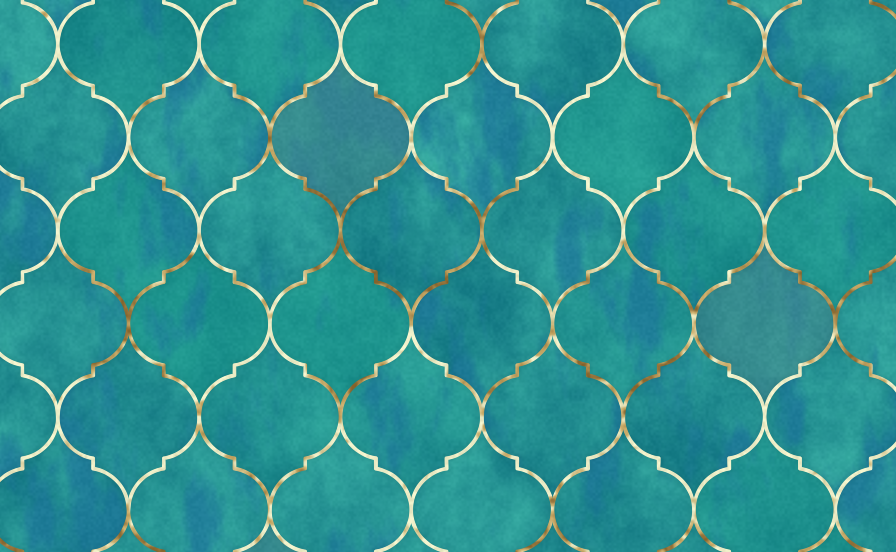
Write a WebGL 1 fragment shader that draws this pattern.

```glsl
precision highp float;
// Gilded quatrefoil lattice over watercolour teal tiles.

uniform vec2 u_resolution;

// Lengths are fractions of the canvas height.
const vec2 PERIOD = vec2(0.2561, 0.3376);   // width and height of one tile
const vec2 ORIGIN = vec2(0.3608, 0.0760);   // centre of one tile
const float LOBE_RADIUS = 0.0760;           // round side lobes
const float LINE_HALF = 0.0034;
const float LINE_WOBBLE = 0.0007;

const vec3 TEAL_DEEP = vec3(0.08, 0.48, 0.52);
const vec3 TEAL_LIGHT = vec3(0.22, 0.68, 0.64);
const vec3 BLUE_WASH = vec3(0.11, 0.46, 0.60);
const vec3 GREEN_WASH = vec3(0.09, 0.59, 0.54);
const vec3 SLATE_WASH = vec3(0.27, 0.53, 0.55);
const vec3 CREAM = vec3(0.93, 0.93, 0.78);
const vec3 GOLD = vec3(0.78, 0.66, 0.40);
const vec3 BRONZE = vec3(0.56, 0.43, 0.21);

float hash(vec2 p) {
  vec3 q = fract(vec3(p.xyx) * 0.1031);
  q += dot(q, q.yzx + 33.33);
  return fract((q.x + q.y) * q.z);
}

float noise(vec2 p) {
  vec2 i = floor(p);
  vec2 f = fract(p);
  f = f * f * (3.0 - 2.0 * f);
  float low = mix(hash(i), hash(i + vec2(1.0, 0.0)), f.x);
  float high = mix(hash(i + vec2(0.0, 1.0)), hash(i + 1.0), f.x);
  return mix(low, high, f.y);
}

float fbm(vec2 p) {
  float sum = 0.0;
  float gain = 0.5;
  for (int i = 0; i < 5; i++) {
    sum += gain * noise(p);
    p = mat2(1.6, 1.2, -1.2, 1.6) * p + 7.3;
    gain *= 0.5;
  }
  return sum / 0.97;
}

// Returns the distance to the lattice line (x) and the tile id (yz).
vec3 lattice(vec2 p) {
  vec2 cell = floor(p / PERIOD + 0.5);
  vec2 local = p - cell * PERIOD;

  // The outline is point symmetric about the middle of each quadrant.
  vec2 c = abs(local) - 0.25 * PERIOD;
  bool flipped = c.y > 0.0;
  if (flipped) c = -c;

  vec2 lobe = vec2(0.25 * PERIOD.x - LOBE_RADIUS, -0.25 * PERIOD.y);
  float rim = length(c - lobe) - LOBE_RADIUS;
  float stepEnd = lobe.y + sqrt(LOBE_RADIUS * LOBE_RADIUS - lobe.x * lobe.x);

  // Short vertical step, joined by the arc on its outer side.
  float dist = length(vec2(c.x, c.y - clamp(c.y, stepEnd, 0.0)));
  if (c.x > 0.0) dist = min(dist, abs(rim));

  bool inside = c.x < 0.0 || rim < 0.0;
  bool ownTile = inside != flipped;
  vec2 id = ownTile ? cell : cell + 0.5 * sign(local);
  return vec3(dist, id);
}

// Pigment with its own tint and blooms in each tile.
vec3 watercolour(vec2 p, vec2 id) {
  vec2 seed = id * 2.0 + 40.0;
  vec2 shift = 30.0 * vec2(hash(seed), hash(seed + 11.0));
  float tone = hash(seed + 23.0);
  float hue = hash(seed + 37.0);

  float bloom = fbm(p * vec2(11.0, 7.0) + shift);
  float stain = fbm(p * vec2(13.0, 6.0) + shift.yx + 50.0);
  float mottle = fbm(p * 42.0 + shift);
  float grain = noise(p * 210.0) - 0.5;

  float light = 0.52 + 1.25 * (bloom - 0.5) + 0.34 * (tone - 0.5) + 0.45 * (mottle - 0.5);
  vec3 colour = mix(TEAL_DEEP, TEAL_LIGHT, clamp(light, 0.0, 1.0));
  colour = mix(colour, GREEN_WASH, 0.55 * smoothstep(0.55, 1.0, hue));
  colour = mix(colour, BLUE_WASH, 0.75 * smoothstep(0.50, 0.75, stain + 0.12 * (0.5 - hue)));
  colour = mix(colour, SLATE_WASH, 0.55 * step(0.95, hash(seed + 71.0)));
  return colour + 0.035 * grain;
}

// Foil running from pale cream to worn bronze.
vec3 foil(vec2 p) {
  float wear = fbm(p * 6.5 + 12.0) + 0.35 * (noise(p * 75.0) - 0.5);
  vec3 colour = mix(CREAM, GOLD, smoothstep(0.42, 0.60, wear));
  colour = mix(colour, BRONZE, smoothstep(0.58, 0.76, wear));
  return colour + 0.10 * (noise(p * 180.0) - 0.5);
}

void main() {
  vec2 p = gl_FragCoord.xy / u_resolution.y;
  float pixel = 1.0 / u_resolution.y;

  vec3 tile = lattice(p - ORIGIN);
  float halfWidth = LINE_HALF + LINE_WOBBLE * (noise(p * 60.0) - 0.5);
  float line = 1.0 - smoothstep(-0.6 * pixel, 0.6 * pixel, tile.x - halfWidth);

  vec3 colour = watercolour(p, tile.yz);
  colour *= 1.0 - 0.10 * exp(-tile.x / 0.006);
  gl_FragColor = vec4(mix(colour, foil(p), line), 1.0);
}
```
